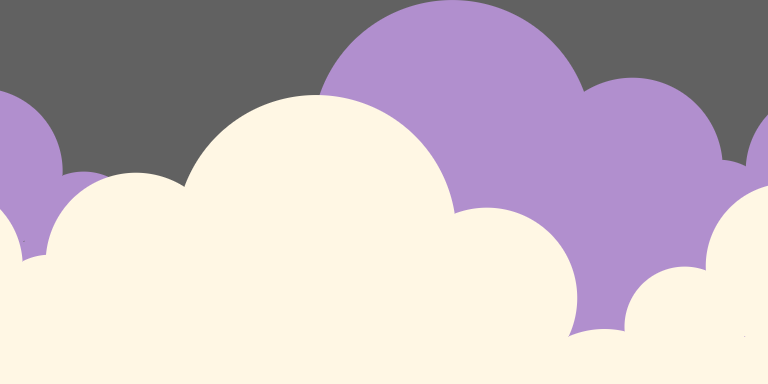
This background is drawn by a WebGL 1 fragment shader. Its source:

```glsl
precision highp float;

// Two banks of flat, round clouds in front of a plain grey sky.
// A bank is the union of circle distances over a solid base; the rear
// bank is the front one mirrored left to right and raised.

#define SKY_COLOR   vec3(0.38, 0.38, 0.38)
#define REAR_COLOR  vec3(0.694, 0.561, 0.808)
#define FRONT_COLOR vec3(1.0, 0.969, 0.894)
#define REAR_RAISE  0.2474
#define MIRROR_SPAN 2.001
#define R_HUGE      0.3655
#define R_LARGE     0.2352
#define R_MEDIUM    0.2161
#define R_SMALL     0.1567

uniform vec2 u_resolution;

float puff(vec2 p, float x, float y, float radius) {
  return length(p - vec2(x, y)) - radius;
}

// Signed distance to a cloud bank, in canvas heights
float cloudBank(vec2 p) {
  // Solid base: a low floor and a taller block under the main cloud
  float d = min(p.y - 0.1237, max(p.x - 1.406, p.y - 0.2188));

  // Main cloud
  d = min(d, puff(p, 0.823, 0.387, R_HUGE));
  d = min(d, puff(p, 0.354, 0.315, R_LARGE));
  d = min(d, puff(p, 1.268, 0.224, R_LARGE));

  // Low puffs in the gaps
  d = min(d, puff(p, 0.130, 0.180, R_SMALL));
  d = min(d, puff(p, 1.574, -0.092, R_LARGE));
  d = min(d, puff(p, 1.783, 0.149, R_SMALL));

  // Clouds cut by the side edges
  d = min(d, puff(p, -0.157, 0.307, R_MEDIUM));
  return min(d, puff(p, 2.054, 0.307, R_MEDIUM));
}

// Coverage with an edge one pixel wide
float coverage(float d) {
  return clamp(0.5 - d * u_resolution.y, 0.0, 1.0);
}

void main() {
  vec2 p = gl_FragCoord.xy / u_resolution.y;
  vec2 rearP = vec2(MIRROR_SPAN - p.x, p.y - REAR_RAISE);

  // Paint from back to front
  vec3 color = SKY_COLOR;
  color = mix(color, REAR_COLOR, coverage(cloudBank(rearP)));
  color = mix(color, FRONT_COLOR, coverage(cloudBank(p)));

  gl_FragColor = vec4(color, 1.0);
}
```
